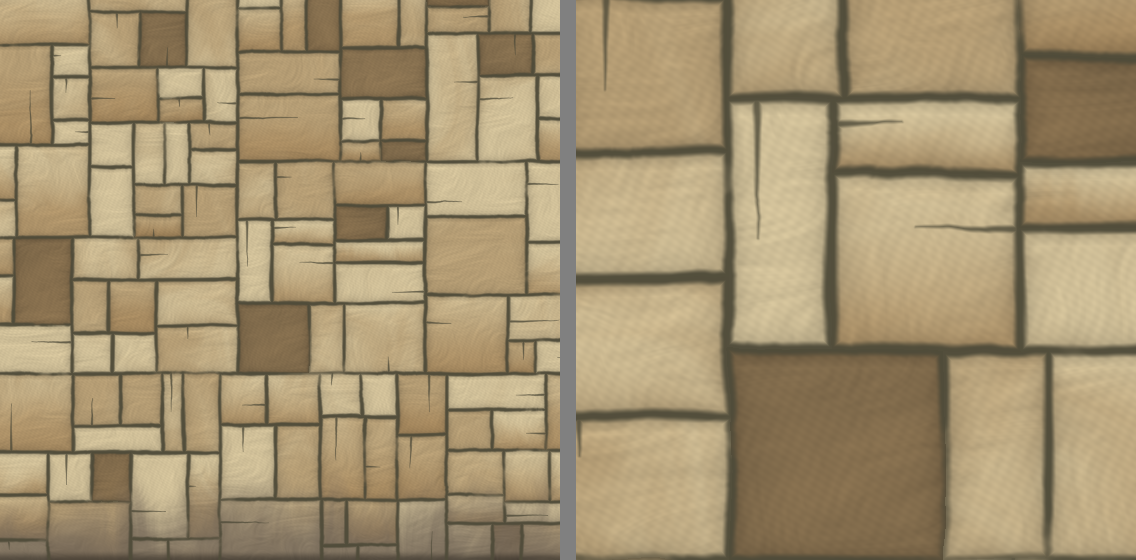
Left, the full canvas; right, a detail of the centre.
Give the GLSL for this texture, as a WebGL 1 fragment shader.

```glsl
precision highp float;
// Weathered sandstone wall: a square is split again and again into irregular
// rectangular blocks, parted by thin wavering joints with short cracks.
// Layered sines give the relief, stains and the grimy foot of the wall.
uniform vec2 u_resolution;

const vec3 CREAM = vec3(0.82, 0.755, 0.60);
const vec3 TAN = vec3(0.71, 0.615, 0.455);
const vec3 OCHRE = vec3(0.62, 0.49, 0.32);
const vec3 BROWN = vec3(0.50, 0.41, 0.285);
const vec3 JOINT = vec3(0.31, 0.295, 0.225);
const vec3 GRIME = vec3(0.455, 0.405, 0.345);
const float JOINT_HALF_WIDTH = 0.0030;
const float JOINT_BLUR = 0.0022;
const float WOBBLE = 0.0022;
const float MIN_AREA = 0.007;
const float MAX_AREA = 0.040;
const float MIN_SIDE = 0.085;
const float BROWN_SHARE = 0.13;
const float CRACK_SHARE = 0.45;
const float GRIME_HEIGHT = 0.15;
const float WEAVE_COUNT = 125.0;

float hash(float id, float salt) {
  return fract(sin(id * 12.9898 + salt * 78.233) * 43758.5);
}

// Layered, warped sines, roughly -1 to 1.
float ripple(vec2 p) {
  float sum = 0.0;
  float amp = 0.45;
  for (int i = 0; i < 5; i++) {
    p = mat2(0.8, 0.6, -0.6, 0.8) * p * 1.75 + 1.3;
    p += 0.7 * sin(p.yx * 1.1);
    sum += amp * sin(p.x + 1.5 * sin(p.y));
    amp *= 0.62;
  }
  return sum;
}

// Splits the wall until the block around p is small enough.
float findBlock(vec2 p, out vec2 lo, out vec2 hi) {
  float id = 1.0;
  lo = vec2(-0.05, -0.04);
  hi = vec2(1.06, 1.04);
  for (int i = 0; i < 9; i++) {
    vec2 size = hi - lo;
    float r = hash(id, 1.0);
    if (size.x * size.y < mix(MIN_AREA, MAX_AREA, r * r * r)) break;
    if (max(size.x, size.y) < MIN_SIDE) break;
    vec2 cut = mix(lo, hi, mix(0.3, 0.7, hash(id, 2.0)));
    bool upright = size.x > size.y * mix(0.55, 1.7, hash(id, 3.0));
    float side = upright ? step(cut.x, p.x) : step(cut.y, p.y);
    if (upright) {
      if (side > 0.5) lo.x = cut.x; else hi.x = cut.x;
    } else {
      if (side > 0.5) lo.y = cut.y; else hi.y = cut.y;
    }
    id = id * 2.0 + side;
  }
  return id;
}

// Distance to a crack that runs from one side into the block.
float crackDistance(vec2 p, vec2 lo, vec2 hi, float id) {
  vec2 size = hi - lo;
  vec2 q = p - lo;
  if (hash(id, 4.0) < 0.5) { q = q.yx; size = size.yx; }
  if (hash(id, 5.0) < 0.5) q.y = size.y - q.y;
  float reach = size.y * mix(0.2, 0.65, hash(id, 6.0));
  float across = q.x - size.x * mix(0.25, 0.75, hash(id, 7.0));
  float taper = 0.0018 * clamp(q.y / reach, 0.0, 1.0);
  return length(vec2(across, max(q.y - reach, 0.0))) + taper;
}

void main() {
  vec2 uv = gl_FragCoord.xy / u_resolution;
  vec2 p = uv + WOBBLE * vec2(ripple(uv * 13.0), ripple(uv * 13.0 + 7.0));
  vec2 lo, hi;
  float id = findBlock(p, lo, hi);
  vec2 inner = min(p - lo, hi - p);
  float edge = min(inner.x, inner.y);
  vec2 local = (p - lo) / (hi - lo);

  // Stone colour: pale to tan, some stained at the foot, a few brown.
  float stain = ripple(uv * 7.0 + id);
  float tone = hash(id, 8.0) + 0.28 * stain;
  vec3 color = mix(CREAM, TAN, smoothstep(0.25, 1.0, tone));
  float ochre = step(0.68, hash(id, 9.0)) * smoothstep(0.9, 0.0, local.y + 0.3 * stain);
  color = mix(color, OCHRE, 0.65 * ochre);
  float brown = step(hash(id, 10.0), BROWN_SHARE);
  color = mix(color, BROWN * (1.0 + 0.08 * stain), 0.92 * brown);

  // Chiselled relief lit from the upper left, and a fine woven grain.
  vec2 grainPos = uv * vec2(17.0, 26.0) + id;
  float relief = ripple(grainPos) - ripple(grainPos + vec2(-0.05, 0.08));
  color *= 1.0 + 0.085 * clamp(relief, -1.0, 1.0);
  vec2 weave = 6.2832 * WEAVE_COUNT * uv;
  color *= 1.0 + 0.022 * sin(weave.x + 0.6 * weave.y) * sin(weave.y);

  // Rounded rims: shaded all round, with a faint glint on top.
  color *= 1.0 - 0.22 * exp(-edge / 0.007);
  color *= 1.0 + 0.06 * exp(-abs(hi.y - p.y - 0.011) / 0.004);

  // Grime rising from the ground.
  float rise = uv.y + 0.035 * ripple(uv * vec2(14.0, 5.0));
  float grime = 1.0 - smoothstep(0.0, GRIME_HEIGHT, rise);
  color = mix(color, GRIME * (1.0 + 0.1 * relief), 0.85 * grime);
  color *= 1.0 - 0.35 * (1.0 - smoothstep(0.0, 0.018, uv.y));

  // Joints of uneven width, and cracks.
  float wear = ripple(uv * 9.0 + 20.0);
  float halfWidth = JOINT_HALF_WIDTH * (1.0 + 0.3 * wear);
  float joint = 1.0 - smoothstep(halfWidth - JOINT_BLUR, halfWidth + JOINT_BLUR, edge);
  joint *= mix(0.55, 1.0, smoothstep(-0.8, -0.3, wear));
  float crack = 1.0 - smoothstep(0.0006, 0.0036, crackDistance(p, lo, hi, id));
  crack *= 0.85 * step(hash(id, 11.0), CRACK_SHARE);
  color = mix(color, JOINT, 0.95 * max(joint, crack));

  gl_FragColor = vec4(color, 1.0);
}
```
